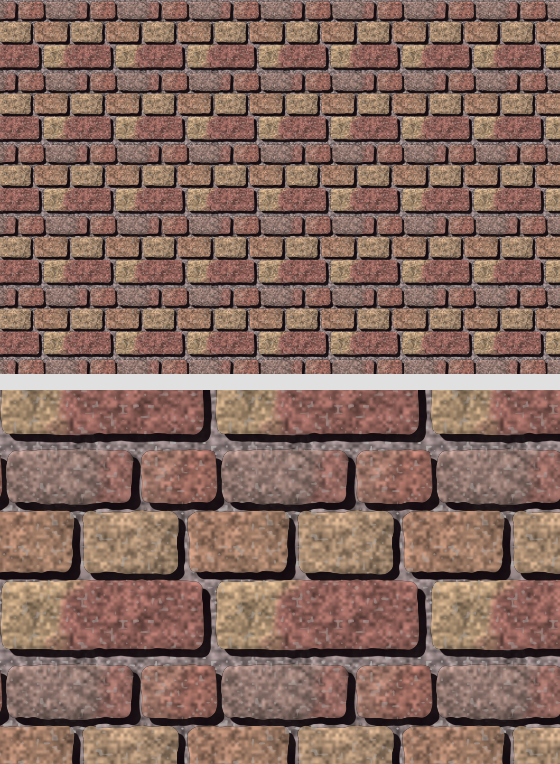
Top, the full canvas; bottom, a detail of the centre.
This texture is drawn by a Shadertoy shader. Its source:

```glsl
#define TILES_ACROSS 7.81
#define SHADOW_OFFSET vec2(0.034, 0.033)
#define CORNER_RADIUS 0.045
#define EDGE_WOBBLE 0.022
#define GRAIN_STRENGTH 0.62
#define SPECK_AMOUNT 0.5
#define RIM_LIGHT 7.0
#define SHADOW_COLOR vec3(0.06, 0.03, 0.045)
#define MORTAR_COLOR vec3(0.53, 0.47, 0.47)
#define SPECK_COLOR vec3(0.68, 0.66, 0.65)

const int BRICKS = 5;

// Centre and half size of each brick in one tile, y pointing down
const vec4 brickBox[BRICKS] = vec4[BRICKS](
    vec4(0.436, 0.142, 0.174, 0.122),
    vec4(0.929, 0.142, 0.291, 0.122),
    vec4(0.210, 0.447, 0.220, 0.143),
    vec4(0.712, 0.447, 0.233, 0.143),
    vec4(1.080, 0.785, 0.470, 0.160));

// Tints at the two ends of each brick
const vec3 leftTint[BRICKS] = vec3[BRICKS](
    vec3(0.58, 0.43, 0.38), vec3(0.56, 0.46, 0.43), vec3(0.63, 0.52, 0.42),
    vec3(0.62, 0.47, 0.39), vec3(0.68, 0.57, 0.45));
const vec3 rightTint[BRICKS] = vec3[BRICKS](
    vec3(0.56, 0.38, 0.34), vec3(0.54, 0.38, 0.35), vec3(0.64, 0.53, 0.43),
    vec3(0.58, 0.45, 0.37), vec3(0.55, 0.37, 0.34));

// Where the left tint gives way to the right one
const float tintSplit[BRICKS] = float[BRICKS](0.0, 0.13, 0.0, 0.0, -0.17);

float hash(vec2 p) {
    return fract(sin(dot(p, vec2(127.1, 311.7))) * 43758.5453);
}

// Value noise that repeats with the tile
float tileNoise(vec2 p, float cells) {
    p *= cells;
    vec2 i = floor(p), f = fract(p);
    f = f * f * (3.0 - 2.0 * f);
    vec2 a = mod(i, cells), b = mod(i + 1.0, cells);
    return mix(mix(hash(a), hash(vec2(b.x, a.y)), f.x),
               mix(hash(vec2(a.x, b.y)), hash(b), f.x), f.y);
}

float roundedBox(vec2 p, vec2 halfSize) {
    vec2 q = abs(p) - halfSize + CORNER_RADIUS;
    return length(max(q, 0.0)) + min(max(q.x, q.y), 0.0) - CORNER_RADIUS;
}

// Shortest offset to a point in the repeating tile
vec2 wrapped(vec2 d) {
    return d - round(d);
}

void mainImage(out vec4 fragColor, in vec2 fragCoord) {
    float unit = TILES_ACROSS / iResolution.x;
    vec2 p = vec2(fragCoord.x, iResolution.y - fragCoord.y) * unit;
    float soft = 0.7 * unit;

    // Surface wear from coarse to fine
    float blotch = tileNoise(p, 11.0);
    float pits = tileNoise(p + 0.37, 30.0);
    float grit = tileNoise(p + 0.61, 64.0);
    float grain = 0.2 * blotch + 0.35 * pits + 0.45 * grit - 0.5;
    float wobble = EDGE_WOBBLE * (0.6 * blotch + 0.4 * pits - 0.5);

    // Brick faces and the shadows they cast
    vec3 face = vec3(0.0);
    float cover = 0.0, shadow = 0.0;
    for (int i = 0; i < BRICKS; i++) {
        vec2 center = brickBox[i].xy, halfSize = brickBox[i].zw;
        vec2 d = wrapped(p - center);
        float dist = roundedBox(d, halfSize) + wobble;
        float castDist = roundedBox(wrapped(p - center - SHADOW_OFFSET), halfSize) + wobble;
        float mask = 1.0 - smoothstep(-soft, soft, dist);

        float slant = d.x + 0.35 * d.y + 0.12 * (blotch - 0.5);
        float blend = smoothstep(-0.05, 0.05, slant - tintSplit[i]);
        vec3 tint = mix(leftTint[i], rightTint[i], blend);

        // Bright upper left rim, dim lower right rim
        vec2 bevel = vec2(0.008, 0.01);
        float slope = roundedBox(d - bevel, halfSize) - roundedBox(d + bevel, halfSize);
        tint *= 1.0 + RIM_LIGHT * slope * smoothstep(-0.055, 0.0, dist);

        face = mix(face, tint, mask);
        cover = max(cover, mask);
        shadow = max(shadow, 1.0 - smoothstep(-soft, soft, castDist));
    }

    // Grain and pale specks on the faces
    face *= 1.0 + GRAIN_STRENGTH * 1.7 * grain;
    float speck = smoothstep(0.72, 0.95, tileNoise(p + 0.17, 58.0));
    face = mix(face, SPECK_COLOR, SPECK_AMOUNT * speck);

    // Rough mortar below everything
    vec3 mortar = MORTAR_COLOR * (1.0 + GRAIN_STRENGTH * 2.0 * grain);
    mortar = mix(mortar, SPECK_COLOR, speck);
    vec3 color = mix(mortar, SHADOW_COLOR, shadow * (0.88 + 0.12 * blotch));
    color = mix(color, face, cover);
    fragColor = vec4(clamp(color, 0.0, 1.0), 1.0);
}
```
